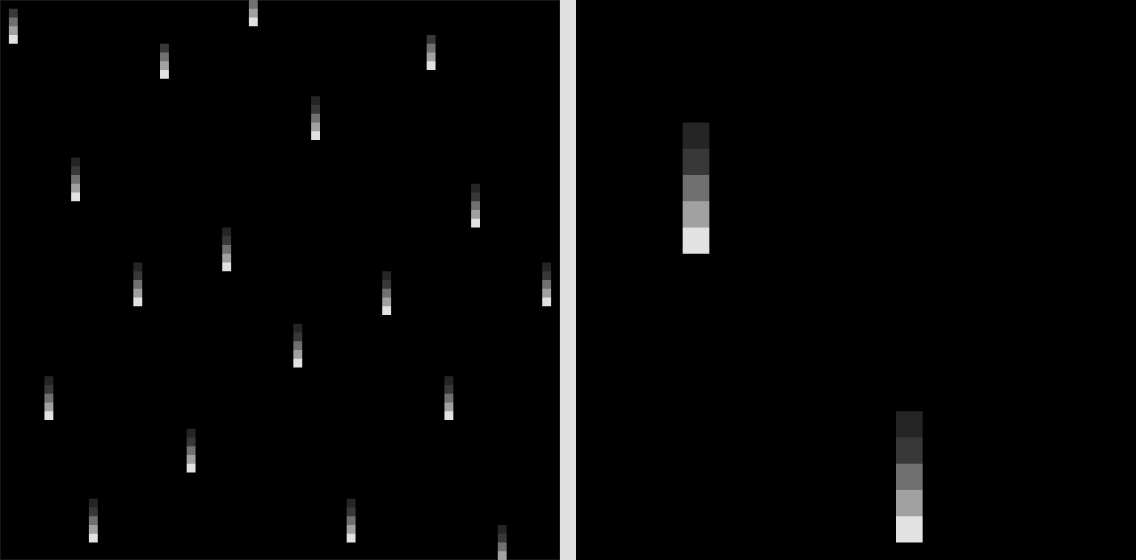
Left, the full canvas; right, a detail of the centre.
This pattern is drawn by a WebGL 2 fragment shader. Its source:

```glsl
#version 300 es
precision highp float;
// Sparse falling drops of blocky pixels on black: each drop has a bright head
// at the bottom and a tail that dims upwards in flat steps. One drop sits in
// each vertical strip of a coarse grid, at a golden-ratio height with jitter.

uniform vec2 u_resolution;
out vec4 fragColor;

const vec2 GRID = vec2(63.0, 64.0);      // columns and rows of blocks
const int DROPS = 18;                    // one per vertical strip
const int TAIL = 5;                      // blocks in a full drop
const float SHADES[TAIL] = float[](0.885, 0.63, 0.44, 0.22, 0.145);
const float SHORT_ROW = 14.0;            // drops above this row lack the last block
const float HEAD_ROWS = 65.0;            // heads may run past the bottom edge
const float GOLDEN = 0.618034;
const float COLUMN_JITTER = 0.8;
const float ROW_JITTER = 0.15;
const float SEED = 3.7;
const float FRAME_WIDTH = 0.0013;
const float FRAME_SHADE = 0.13;

float hash(float n) {
    return fract(sin(n * 12.9898 + SEED * 78.233) * 43758.5453);
}

// Grid cell of a drop's head, with rows counted from the top
vec2 headCell(float id) {
    float column = (id + COLUMN_JITTER * hash(id)) * GRID.x / float(DROPS);
    float height = fract(id * GOLDEN + ROW_JITTER * hash(id + 50.0));
    return floor(vec2(column, 1.0 + HEAD_ROWS * height));
}

// Antialiased coverage of one unit block whose corner is at the origin
float block(vec2 p, vec2 pixel) {
    vec2 cover = clamp((0.5 - abs(p - 0.5)) / pixel + 0.5, 0.0, 1.0);
    return cover.x * cover.y;
}

// Brightness of one drop, stepping upwards from its head
float drop(vec2 p, vec2 head, vec2 pixel) {
    int blocks = head.y < SHORT_ROW ? TAIL - 1 : TAIL;
    float shade = 0.0;
    for (int i = 0; i < blocks; i++) {
        shade += SHADES[i] * block(p - head + vec2(0.0, float(i)), pixel);
    }
    return shade;
}

// Faint hairline along the canvas border
float frame(vec2 uv) {
    vec2 edge = min(uv, 1.0 - uv);
    vec2 cover = clamp((FRAME_WIDTH - edge) * u_resolution + 0.5, 0.0, 1.0);
    return FRAME_SHADE * max(cover.x, cover.y);
}

void main() {
    vec2 uv = gl_FragCoord.xy / u_resolution;
    vec2 p = vec2(uv.x, 1.0 - uv.y) * GRID;
    vec2 pixel = GRID / u_resolution;

    float shade = frame(uv);
    for (int i = 0; i < DROPS; i++) {
        shade = max(shade, drop(p, headCell(float(i)), pixel));
    }
    fragColor = vec4(vec3(shade), 1.0);
}
```
